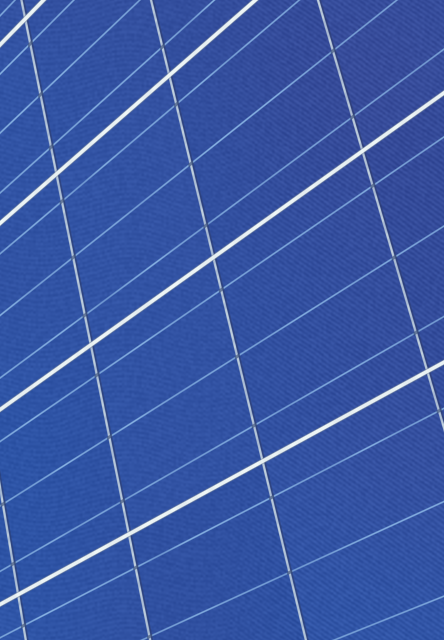
Give the GLSL for this pattern, as a WebGL 1 fragment shader.

```glsl
precision highp float;
// Blue solar cells in perspective: bright busbars, fine fingers and pale cell gaps.

uniform vec2 u_resolution;

#define GRID_ORIGIN vec2(0.3333, 0.5977)
#define AXIS_U vec2(4.057, 0.9815)
#define AXIS_V vec2(2.025, -2.838)
#define PERSPECTIVE vec2(0.098, 0.056)
#define FINGERS 3.0
#define BUSBAR_HALF 0.0029
#define FINGER_HALF 0.0013
#define GAP_HALF 0.0018
#define CELL_BLUE vec3(0.190, 0.322, 0.640)
#define FINGER_BLUE vec3(0.53, 0.70, 0.89)
#define GAP_PALE vec3(0.76, 0.82, 0.87)
#define BUSBAR_WHITE vec3(0.94, 0.97, 0.97)

float hash(vec2 p) {
  p = fract(p * vec2(0.1031, 0.1137));
  p += dot(p, p.yx + 33.33);
  return fract((p.x + p.y) * p.x * 17.0);
}

float noise(vec2 p) {
  vec2 i = floor(p), f = fract(p);
  f = f * f * (3.0 - 2.0 * f);
  return mix(mix(hash(i), hash(i + vec2(1.0, 0.0)), f.x),
             mix(hash(i + vec2(0.0, 1.0)), hash(i + vec2(1.0, 1.0)), f.x), f.y);
}

// Signed offset to the nearest whole number
float toNearest(float x) {
  return fract(x + 0.5) - 0.5;
}

// Coverage of a line with softened edges
float stroke(float dist, float halfWidth, float soft) {
  return 1.0 - smoothstep(halfWidth - soft, halfWidth + soft, abs(dist));
}

// Silicon surface: broad tint, rippled left side, diagonal weave on the right
vec3 cellSurface(vec2 p, vec2 cell) {
  float broad = noise(p * 3.5 + 4.0) - 0.5;
  float right = smoothstep(0.22, 0.5, p.x + 0.12 * broad);
  float bend = 0.012 * sin(p.x * 24.0) + 0.01 * noise(p * 14.0);
  float ripple = sin((p.y + bend) * 800.0);
  float weave = sin(dot(p, vec2(0.57, 0.82)) * 930.0 + 2.0 * noise(p * 25.0));
  float grain = noise(p * 260.0) - 0.5;
  float shade = mix(0.010 * ripple, 0.020 * weave, right) + 0.035 * grain;
  shade += 0.014 * (hash(cell + 30.0) - 0.5);

  vec3 color = CELL_BLUE + shade * vec3(0.9, 1.0, 1.1);
  color += broad * vec3(-0.02, 0.025, 0.035);
  float corner = smoothstep(0.5, 1.25, p.x + p.y * 0.7);
  color += corner * vec3(0.02, -0.025, -0.035);
  return color;
}

void main() {
  vec2 p = gl_FragCoord.xy / u_resolution.y;
  float soft = max(0.0012, 0.75 / u_resolution.y);

  // Projective grid coordinates and their gradients on the canvas
  vec2 d = p - GRID_ORIGIN;
  vec2 w = vec2(dot(AXIS_U, d), dot(AXIS_V, d));
  float depth = 1.0 + dot(PERSPECTIVE, w);
  vec2 grid = w / depth;
  vec2 tilt = PERSPECTIVE.x * AXIS_U + PERSPECTIVE.y * AXIS_V;
  float slopeU = length(AXIS_U - grid.x * tilt) / depth;
  float slopeV = length(AXIS_V - grid.y * tilt) / depth;

  // Canvas distances to the three line families
  float gapDist = toNearest(grid.x) / slopeU;
  float busDist = toNearest(grid.y) / slopeV;
  float fingerDist = toNearest(grid.y * FINGERS + 0.5) / (FINGERS * slopeV);

  vec3 color = cellSurface(p, floor(grid));

  // Fingers, unevenly bright along their length
  float fingerWear = 0.68 + 0.32 * noise(grid * vec2(5.0, 9.0) + 50.0);
  float finger = stroke(fingerDist, FINGER_HALF, soft);
  color = mix(color, FINGER_BLUE, finger * fingerWear);

  // Cell gaps: dark edge on one side, pale core, notched at each finger
  float fringe = stroke(gapDist - 0.0028, 0.0018, soft);
  color = mix(color, vec3(0.17, 0.22, 0.40), fringe * 0.55);
  float gapWear = 0.80 + 0.20 * noise(grid * vec2(3.0, 40.0) + 90.0);
  float gap = stroke(gapDist, GAP_HALF, soft);
  color = mix(color, GAP_PALE, gap * gapWear);
  float notch = stroke(fingerDist, 0.0024, soft) * stroke(gapDist, 0.0040, soft);
  color = mix(color, vec3(0.22, 0.30, 0.46), notch * 0.65);

  // Busbars: grey warm rim around a white core
  float rim = stroke(busDist, BUSBAR_HALF + 0.0012, soft);
  color = mix(color, vec3(0.42, 0.48, 0.58), rim * 0.65);
  float busWear = 0.92 + 0.08 * noise(grid * vec2(25.0, 4.0) + 70.0);
  color = mix(color, BUSBAR_WHITE, stroke(busDist, BUSBAR_HALF, soft) * busWear);

  gl_FragColor = vec4(clamp(color, 0.0, 1.0), 1.0);
}
```
